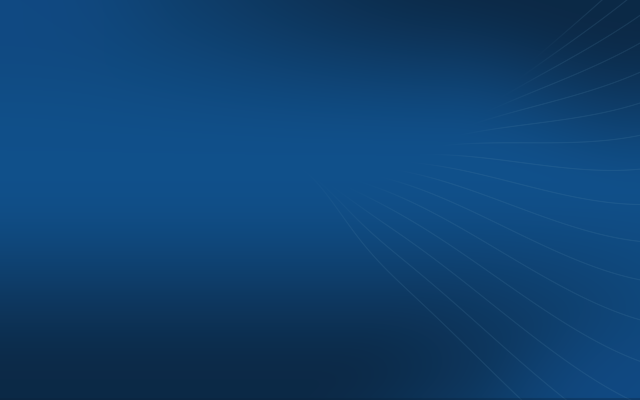
Reproduce this background procedurally as a Shadertoy shader.

```glsl
// Deep blue gradient with a soft bright band and a fan of thin curved lines.

const float ASPECT = 1.6;
const int LINE_COUNT = 16;

const vec3 BRIGHT_BLUE = vec3(0.063, 0.312, 0.54);
const vec3 DARK_NAVY = vec3(0.045, 0.16, 0.275);
const vec3 ROYAL_BLUE = vec3(0.066, 0.285, 0.515);
const vec3 LINE_COLOR = vec3(0.32, 0.53, 0.66);

// Shadow along the top, deepest toward the right corner.
float topShadow(vec2 uv) {
    float strength = 0.2 + 0.8 * smoothstep(0.0, 0.78, uv.x);
    float lowered = uv.y + 0.1 * smoothstep(0.7, 1.0, uv.x);
    return strength * smoothstep(0.6, 1.06, lowered);
}

// Shadow along the bottom, lifting toward the right corner.
float bottomShadow(vec2 uv) {
    float lift = smoothstep(0.45, 1.05, uv.x - 0.6 * uv.y);
    return (1.0 - 0.85 * lift) * (1.0 - smoothstep(0.03, 0.56, uv.y));
}

float cornerGlow(vec2 uv, vec2 corner, float radius) {
    return 1.0 - smoothstep(0.0, radius, length(uv - corner));
}

vec3 background(vec2 uv) {
    float shadow = clamp(topShadow(uv) + bottomShadow(uv), 0.0, 1.0);
    vec3 color = mix(BRIGHT_BLUE, DARK_NAVY, shadow);
    float glow = cornerGlow(uv, vec2(0.0, 1.0), 0.3)
               + cornerGlow(uv, vec2(1.0, 0.0), 0.28);
    return mix(color, ROYAL_BLUE, 0.75 * glow);
}

// Height of a fan line; v runs from the fan's tip (0) to the right edge (1).
float fanHeight(float v, float index) {
    float center = 0.573 - 0.283 * smoothstep(0.08, 1.12, v);
    float spread = v * (0.121 - 0.023 * v);
    float bend = (0.00427 - 0.00235 * v) * (1.0 - exp(-45.0 * v * v));
    return center - index * (spread + index * bend);
}

// Antialiased coverage of one fan line, fading in from its left end.
float fanLine(vec2 uv, float index, float halfWidth, float pixel) {
    const float STEP = 0.005;
    const float TIP = 0.475;
    float v = (uv.x - TIP) / (1.0 - TIP);
    float height = fanHeight(v, index);
    float slope = (fanHeight(v + STEP, index) - height)
                / (STEP * (1.0 - TIP) * ASPECT);
    float dist = abs(uv.y - height) / sqrt(1.0 + slope * slope);
    float coverage = 1.0 - smoothstep(halfWidth, halfWidth + pixel, dist);
    float start = 0.22 - 0.046 * index;
    return coverage * smoothstep(start - 0.02, start + 0.2, v);
}

void mainImage(out vec4 fragColor, in vec2 fragCoord) {
    vec2 uv = fragCoord / iResolution.xy;
    float pixel = 1.0 / iResolution.y;
    vec3 color = background(uv);

    // Fan of lines, counted from the top.
    float lines = 0.0;
    for (int i = 0; i < LINE_COUNT; i++) {
        lines = max(lines, fanLine(uv, float(i) - 10.0, 0.0003, pixel));
    }
    color = mix(color, LINE_COLOR, 0.165 * lines);

    // Thin dark rim at the lower edge.
    float rim = 1.0 - smoothstep(0.003, 0.003 + 1.5 * pixel, uv.y);
    color = mix(color, DARK_NAVY * 0.8, 0.35 * rim);

    fragColor = vec4(color, 1.0);
}
```
